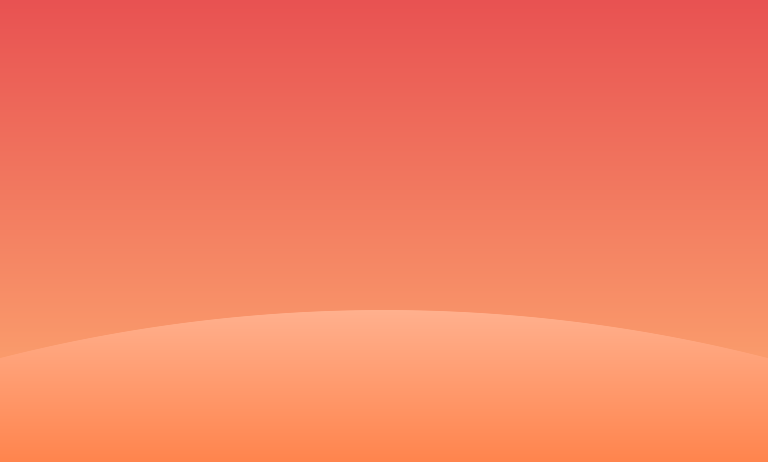
Reproduce this background procedurally as a WebGL 1 fragment shader.

```glsl
precision highp float;

uniform vec2 u_resolution;

const vec3 SKY_TOP = vec3(0.91, 0.32, 0.32);
const vec3 SKY_BASE = vec3(1.0, 0.69, 0.45);
const vec3 HILL_TOP = vec3(1.0, 0.69, 0.555);
const vec3 HILL_BASE = vec3(1.0, 0.518, 0.302);

const float HILL_HEIGHT = 0.329;
const float HILL_RADIUS = 3.37;

// Linear blend from base to top over the given height
vec3 verticalGradient(vec3 base, vec3 top, float y, float height) {
    return mix(base, top, clamp(y / height, 0.0, 1.0));
}

float circleDistance(vec2 point, vec2 center, float radius) {
    return length(point - center) - radius;
}

// Coverage of a shape, softened across one pixel
float coverage(float dist, float pixel) {
    return 1.0 - smoothstep(-0.5 * pixel, 0.5 * pixel, dist);
}

void main() {
    // Height is one unit, x is centred
    float pixel = 1.0 / u_resolution.y;
    vec2 point = vec2(gl_FragCoord.x - 0.5 * u_resolution.x, gl_FragCoord.y) * pixel;

    // Sky
    vec3 color = verticalGradient(SKY_BASE, SKY_TOP, point.y, 1.0);

    // Broad rounded hill
    vec2 hillCenter = vec2(0.0, HILL_HEIGHT - HILL_RADIUS);
    float hill = circleDistance(point, hillCenter, HILL_RADIUS);
    vec3 hillColor = verticalGradient(HILL_BASE, HILL_TOP, point.y, HILL_HEIGHT);
    color = mix(color, hillColor, coverage(hill, pixel));

    gl_FragColor = vec4(color, 1.0);
}
```
